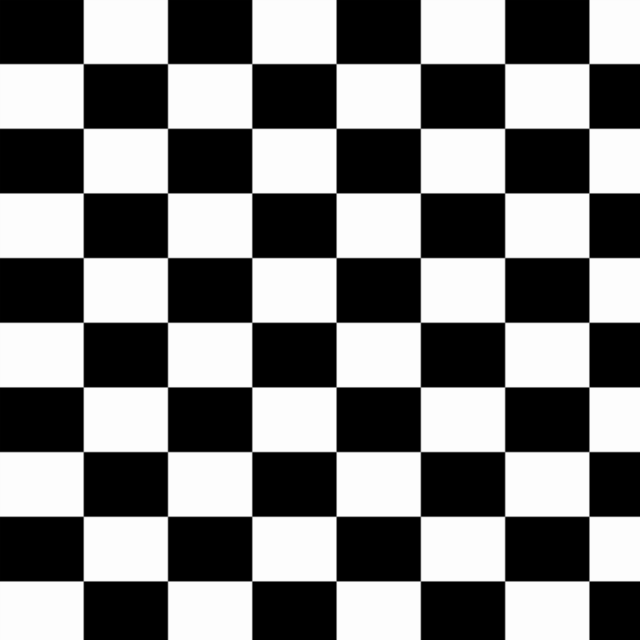
Write a Shadertoy shader that draws this pattern.

```glsl
const vec2 CELL_SIZE = vec2(0.1317, 0.10104);   // width and height of one cell
const vec2 GRID_ORIGIN = vec2(-0.0009, 1.0009); // top left corner of the grid
const float EDGE_SOFTNESS = 0.0018;             // half width of the blurred edge
const vec3 DARK = vec3(0.0);
const vec3 LIGHT = vec3(0.992);

// Smooth stripes along each axis, alternating between -1 and 1
vec2 softStripes(vec2 cell, vec2 softness) {
    vec2 local = fract(cell);
    vec2 edgeDistance = min(local, 1.0 - local) * CELL_SIZE;
    vec2 side = 1.0 - 2.0 * mod(floor(cell), 2.0);
    return 2.0 * smoothstep(-softness, softness, side * edgeDistance) - 1.0;
}

void mainImage(out vec4 fragColor, in vec2 fragCoord) {
    vec2 uv = fragCoord / iResolution.xy;

    // Cells are counted rightward and downward from the top left
    vec2 cell = (uv - GRID_ORIGIN) * vec2(1.0, -1.0) / CELL_SIZE;

    // Keep the edge at least wide enough to antialias
    vec2 softness = max(vec2(EDGE_SOFTNESS), 0.75 / iResolution.xy);

    // The product of both stripe sets forms the checkerboard
    vec2 stripes = softStripes(cell, softness);
    float lightness = 0.5 - 0.5 * stripes.x * stripes.y;

    fragColor = vec4(mix(DARK, LIGHT, lightness), 1.0);
}
```
